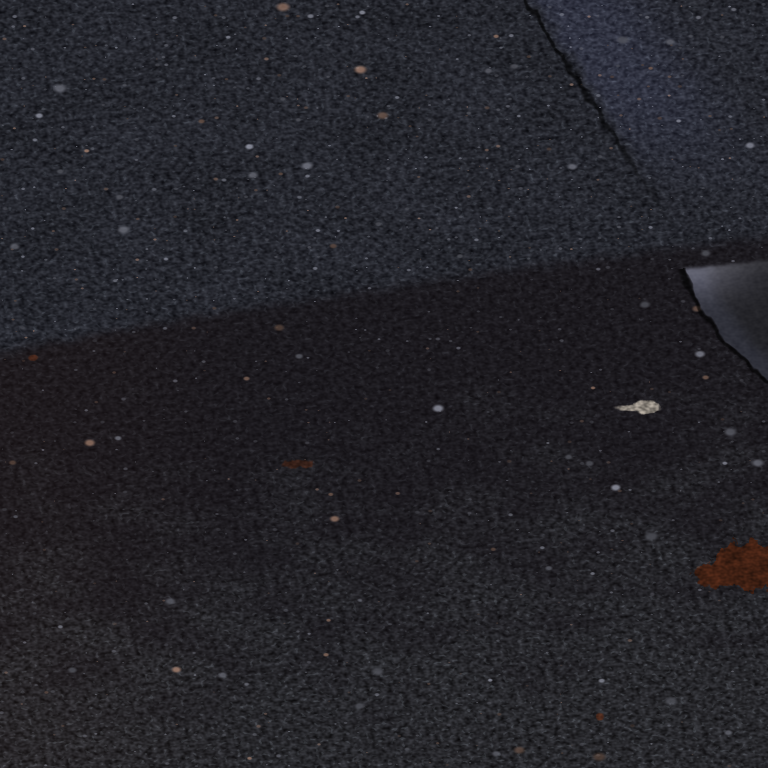
Reproduce this texture procedurally as a three.js fragment shader.

```glsl
// Worn dark asphalt: a bluish coarse upper course meets a damp, darker one.
// Layered gradient noise makes the grain, jittered cells the mineral glints;
// curved distance bounds place the seam, crack, smooth patch, stone and rust.
#define GRAIN_SCALE 120.0
#define GRAIN_CONTRAST 0.125
#define GLINT_CHANCE 0.24
#define EDGE 0.0025
#define COARSE_COLOR vec3(0.143, 0.149, 0.176)
#define DAMP_COLOR vec3(0.106, 0.098, 0.116)
#define DRY_COLOR vec3(0.150, 0.151, 0.166)
#define BLUE_COLOR vec3(0.185, 0.195, 0.250)
#define RUST_COLOR vec3(0.250, 0.125, 0.075)
#define STONE_COLOR vec3(0.600, 0.570, 0.530)

varying vec2 vUv;

vec3 hash3(vec2 p) {
  vec3 q = fract(vec3(p.xyx) * vec3(0.1031, 0.1030, 0.0973));
  q += dot(q, q.yxz + 33.33);
  return fract((q.xxy + q.yzz) * q.zyx);
}

float cornerRamp(vec2 cell, vec2 offset) {
  float a = 6.2832 * hash3(cell).x;
  return dot(vec2(cos(a), sin(a)), offset);
}

// Gradient noise, roughly -0.7 to 0.7
float noise(vec2 p) {
  vec2 i = floor(p), f = fract(p);
  vec2 u = f * f * f * (f * (f * 6.0 - 15.0) + 10.0);
  vec2 e = vec2(1.0, 0.0);
  return mix(mix(cornerRamp(i, f), cornerRamp(i + e, f - e), u.x),
             mix(cornerRamp(i + e.yx, f - e.yx), cornerRamp(i + 1.0, f - 1.0), u.x), u.y);
}

float fbm(vec2 p) {
  float sum = 0.0, amp = 0.6;
  for (int i = 0; i < 3; i++) {
    sum += amp * noise(p);
    p = p * 2.03 + 17.7;
    amp *= 0.5;
  }
  return sum;
}

// Coverage of an ellipse with a ragged rim
float blob(vec2 p, vec2 center, vec2 radius, float ragged) {
  float d = length((p - center) / radius) - 1.0 + ragged * fbm(p * 75.0);
  float w = EDGE / min(radius.x, radius.y);
  return 1.0 - smoothstep(-0.5 * w, 0.5 * w, d);
}

// One jittered chip per cell: rgb tint and coverage
vec4 chips(vec2 p, float scale, float chance) {
  vec2 q = p * scale, cell = floor(q);
  vec3 h = hash3(cell + 5.0), k = hash3(cell + 91.0);
  vec2 d = (fract(q) - mix(vec2(0.25), vec2(0.75), h.xy)) * vec2(0.75, 1.15);
  float r = mix(0.07, 0.20, k.x * k.x);
  float cover = (1.0 - smoothstep(r * 0.4, r * 1.3, length(d))) * step(h.z, chance);
  vec3 tint = mix(vec3(0.52, 0.53, 0.58), vec3(0.55, 0.43, 0.37), step(0.68, k.y));
  return vec4(tint * mix(0.6, 1.25, k.z * k.z), cover);
}

void main() {
  vec2 p = vUv;
  float wobble = fbm(p * 35.0);

  // Regions
  float seamY = 0.540 + 0.185 * p.x - 0.035 * p.x * p.x + 0.010 * wobble;
  float coarse = smoothstep(-0.010, 0.012, p.y - seamY);
  float crackX = 0.684 + 0.65 * (1.0 - p.y) + 0.018 * wobble;
  float crackD = p.x - crackX;
  float drop = max(0.645 - p.y, 0.0);
  float patchD = p.x - (0.890 + 0.35 * drop + 3.2 * drop * drop + 0.012 * wobble);
  float topD = 0.650 + 0.10 * (p.x - 0.89) + 0.003 * wobble - p.y;
  float smoothPatch = smoothstep(-EDGE, EDGE, patchD) * smoothstep(-0.004, 0.004, topD);

  // Base tones
  float clumps = fbm(p * vec2(9.0, 20.0) + 3.0);
  float dry = smoothstep(0.50, 0.02, p.y - 0.13 * (p.x - 0.5) + 0.38 * clumps);
  vec3 damp = mix(DAMP_COLOR, DRY_COLOR, dry);
  damp += vec3(0.012, 0.003, -0.002) * (1.0 - smoothstep(0.0, 0.4, p.x));
  vec3 upper = COARSE_COLOR * (1.0 + 0.25 * clumps);
  float blue = smoothstep(0.0, 0.025, crackD) * (1.0 - smoothstep(0.07, 0.22, crackD));
  upper = mix(upper, BLUE_COLOR, blue * smoothstep(0.72, 0.90, p.y));
  vec3 color = mix(damp, upper, coarse);

  // Grain, slanted and flattened by the viewing angle
  vec2 g = vec2(p.x + 0.25 * p.y, p.y - 0.12 * p.x) * GRAIN_SCALE * vec2(0.9, 1.3);
  float grain = noise(g) + 0.75 * noise(g * 1.9 + 31.0);
  float strength = mix(mix(0.45, 0.95, dry), 0.85, coarse);
  color += GRAIN_CONTRAST * strength * grain * vec3(0.93, 0.97, 1.05);
  float fleck = smoothstep(0.18, 0.5, noise(g * 1.45 + 73.0));
  color += fleck * mix(0.035 + 0.045 * dry, 0.055, coarse) * vec3(0.9, 1.0, 1.06);

  // Mineral glints
  vec4 fine = chips(p + 0.37, 76.0, GLINT_CHANCE * mix(0.6, 1.0, coarse));
  vec4 bold = chips(p, 29.0, GLINT_CHANCE * 0.45);
  color = mix(color, fine.rgb, fine.a * mix(0.40, 0.55, coarse));
  color = mix(color, bold.rgb, bold.a * 0.75);

  // Cracked edge of the blue surface
  float crack = 1.0 - smoothstep(0.001, 0.006, abs(crackD));
  color *= 1.0 - 0.65 * crack * smoothstep(0.66, 0.92, p.y);

  // Smooth patch with a pale corner and dark rim
  vec3 sheen = mix(vec3(0.135, 0.135, 0.152), vec3(0.18, 0.185, 0.22),
                   1.0 - smoothstep(0.015, 0.05, patchD));
  float pale = exp(-dot((p - vec2(0.91, 0.642)) * vec2(16.0, 32.0),
                        (p - vec2(0.91, 0.642)) * vec2(16.0, 32.0)));
  sheen += pale * vec3(0.16, 0.16, 0.18) + 0.03 * grain;
  sheen += 0.05 * (1.0 - smoothstep(0.0, 0.025, topD));
  color = mix(color, sheen, smoothPatch);
  float rim = (1.0 - smoothstep(0.001, 0.006, abs(patchD + 0.003))) * step(0.0, topD);
  color *= 1.0 - 0.65 * rim;

  // Rust stains and pale stone
  vec3 rust = RUST_COLOR * (1.0 + 0.45 * grain + 0.5 * wobble);
  float stain = max(blob(p, vec2(0.985, 0.263), vec2(0.062, 0.030), 0.7),
                    blob(p, vec2(0.940, 0.252), vec2(0.036, 0.016), 0.7));
  color = mix(color, rust, stain);
  color = mix(color, rust, 0.65 * blob(p, vec2(0.388, 0.396), vec2(0.019, 0.005), 1.3));
  color = mix(color, rust * 1.4, 0.8 * blob(p, vec2(0.781, 0.066), vec2(0.005), 0.6));
  color = mix(color, rust * 1.2, 0.7 * blob(p, vec2(0.043, 0.534), vec2(0.006, 0.004), 0.6));
  float stone = max(blob(p, vec2(0.842, 0.470), vec2(0.018, 0.009), 0.5),
                    blob(p, vec2(0.822, 0.469), vec2(0.018, 0.004), 0.5));
  color = mix(color, STONE_COLOR * (1.0 + 0.5 * grain), stone * 0.9);

  gl_FragColor = vec4(clamp(color, 0.0, 1.0), 1.0);
}
```
